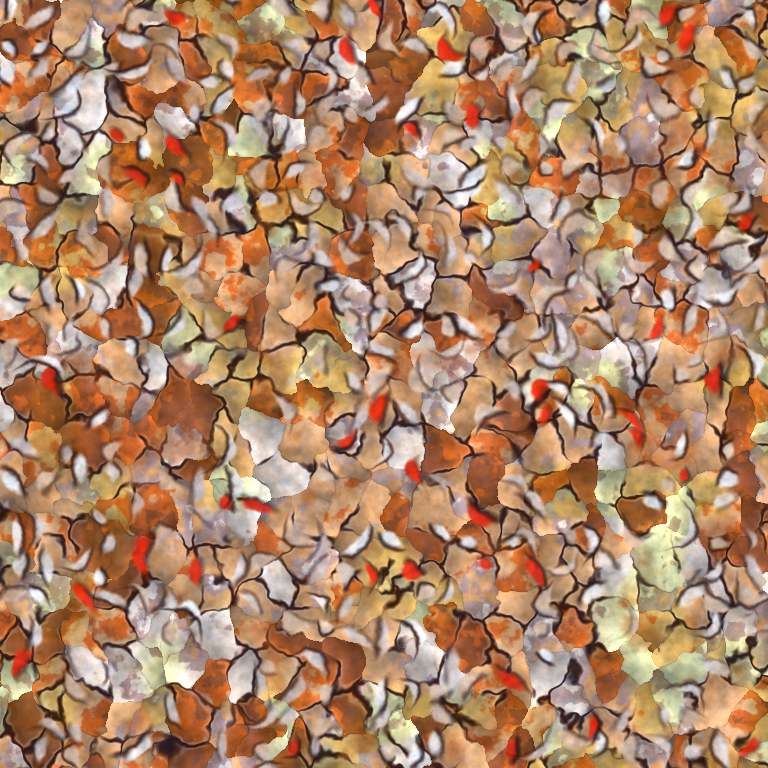
A Shadertoy shader for this texture:

```glsl
// Crushed, tightly packed flakes: warped Voronoi patches in tan, rust and mauve,
// split by broken dark cracks, with bent pale chips and a few red ones on top.
// Value noise adds mottling and uneven tone inside every patch.

const vec3 TAN   = vec3(0.78, 0.60, 0.44);
const vec3 PALE  = vec3(0.83, 0.79, 0.77);
const vec3 RUST  = vec3(0.75, 0.38, 0.17);
const vec3 BROWN = vec3(0.55, 0.31, 0.19);
const vec3 MAUVE = vec3(0.65, 0.55, 0.55);
const vec3 DARK  = vec3(0.17, 0.09, 0.09);
const vec3 RED   = vec3(0.86, 0.17, 0.08);
const vec3 WHITE = vec3(0.93, 0.95, 0.98);

const float PATCHES = 21.0;      // patches across the canvas
const float CHIPS = 25.0;        // chip cells across the canvas
const float CHIP_CHANCE = 0.62;
const float RED_CHANCE = 0.09;   // share of chips that are red
const float WARP = 0.026;        // bending of patch outlines
const float CRACK_WIDTH = 0.10;  // in patch units
const float SOFTNESS = 0.07;     // chip edge blur, in chip units
const float MOTTLE = 0.42;
const float SHADING = 0.42;      // light to dark slope across a patch

vec2 hash2(vec2 p) {
    vec3 q = fract(p.xyx * vec3(0.1031, 0.1030, 0.0973));
    q += dot(q, q.yzx + 33.33);
    return fract((q.xx + q.yz) * q.zy);
}

float noise(vec2 p) {
    vec2 i = floor(p), f = fract(p);
    f = f * f * (3.0 - 2.0 * f);
    float low = mix(hash2(i).x, hash2(i + vec2(1, 0)).x, f.x);
    float high = mix(hash2(i + vec2(0, 1)).x, hash2(i + vec2(1, 1)).x, f.x);
    return mix(low, high, f.y);
}

float fbm(vec2 p) {
    float sum = 0.0, gain = 0.5;
    for (int i = 0; i < 4; i++) {
        sum += gain * noise(p);
        p = mat2(1.6, 1.2, -1.2, 1.6) * p + 7.3;
        gain *= 0.5;
    }
    return sum / 0.9375;
}

vec2 warp(vec2 p, float scale) {
    return vec2(fbm(p * scale + 3.0), fbm(p * scale + 47.0)) - 0.5;
}

vec3 patchColor(float pick) {
    vec3 c = mix(BROWN, RUST, smoothstep(0.11, 0.17, pick));
    c = mix(c, TAN, smoothstep(0.25, 0.33, pick));
    c = mix(c, MAUVE, smoothstep(0.66, 0.72, pick));
    return mix(c, PALE, smoothstep(0.79, 0.85, pick));
}

// Packed patches with sloped shading, dark cracks and light rims
vec3 patches(vec2 uv) {
    vec2 p = (uv + WARP * warp(uv, 22.0) * 2.0) * PATCHES * vec2(1.1, 0.95);
    vec2 cell = floor(p), id = cell, offset = vec2(0);
    float nearest = 9.0, second = 9.0;
    for (int y = -1; y <= 1; y++)
    for (int x = -1; x <= 1; x++) {
        vec2 c = cell + vec2(x, y);
        vec2 d = p - c - 0.08 - 0.84 * hash2(c);
        float dist = length(d);
        if (dist < nearest) {
            second = nearest;
            nearest = dist;
            id = c;
            offset = d;
        } else second = min(second, dist);
    }
    vec2 rnd = hash2(id + 91.0);
    float tone = rnd.x + 0.55 * (fbm(uv * 48.0 + rnd * 30.0) - 0.5);
    vec3 col = patchColor(tone);
    float angle = 6.2832 * rnd.y;
    col *= 1.0 + SHADING * dot(offset, vec2(cos(angle), sin(angle)));

    float edge = second - nearest;
    float broken = smoothstep(0.42, 0.68, noise(uv * 31.0 + 12.0));
    float rim = smoothstep(0.08, 0.16, edge) * (1.0 - smoothstep(0.16, 0.34, edge));
    col = mix(col, PALE, 0.30 * rim * broken);
    float crack = 1.0 - smoothstep(0.02, CRACK_WIDTH * (0.7 + broken), edge);
    return mix(col, DARK, crack * (0.12 + 0.82 * broken));
}

// Bent oval chips, each with a dark crevice along one side
vec3 addChips(vec3 col, vec2 uv) {
    vec2 p = (uv + 0.018 * warp(uv, 30.0)) * CHIPS;
    vec2 cell = floor(p);
    for (int y = -1; y <= 1; y++)
    for (int x = -1; x <= 1; x++) {
        vec2 c = cell + vec2(x, y);
        vec2 kind = hash2(c + 17.0), form = hash2(c + 53.0), tint = hash2(c + 131.0);
        float cluster = noise(c * 0.35 + 5.0) - 0.5;
        if (kind.x > CHIP_CHANCE + 0.7 * cluster) continue;
        vec2 d = p - c - 0.2 - 0.6 * hash2(c + 29.0);
        float angle = 1.57 + 2.4 * (kind.y - 0.5);
        vec2 q = vec2(dot(d, vec2(cos(angle), sin(angle))),
                      dot(d, vec2(-sin(angle), cos(angle))));
        q.y += (form.y - 0.5) * 2.4 * q.x * q.x;
        vec2 radius = vec2(mix(0.22, 0.52, form.x), mix(0.13, 0.25, form.y));
        float dist = (length(q / radius) - 1.0) * radius.y;
        float side = smoothstep(-0.05, 0.15, q.y * sign(tint.y - 0.5));
        float crevice = side * (1.0 - smoothstep(0.03, 0.17, dist));
        col = mix(col, DARK, crevice * mix(0.25, 0.95, tint.x));

        vec3 chip = mix(mix(PALE, MAUVE, 0.5 * tint.y), WHITE, tint.x * tint.x);
        chip = mix(chip, TAN, 0.45 * step(0.7, form.y));
        if (tint.y < RED_CHANCE) chip = RED;
        chip *= 1.03 - 0.25 * smoothstep(-0.12, 0.03, dist) * side;
        float mask = 1.0 - smoothstep(-SOFTNESS, SOFTNESS, dist);
        col = mix(col, chip, 0.93 * mask);
    }
    return col;
}

void mainImage(out vec4 fragColor, in vec2 fragCoord) {
    vec2 uv = fragCoord / iResolution.y;
    vec3 col = patches(uv);

    // Rusty stains and olive tints drift over the patches
    col = mix(col, RUST * 0.9, 0.45 * smoothstep(0.62, 0.78, fbm(uv * 17.0 + 80.0)));
    col *= mix(vec3(1), vec3(0.98, 1.04, 0.82), smoothstep(0.5, 0.75, noise(uv * 14.0)));
    col = addChips(col, uv);

    // Fine mottling with a slight colour shift
    float grain = fbm(uv * 85.0 + 20.0) - 0.5;
    float shift = noise(uv * 70.0 + 60.0) - 0.5;
    col *= 1.0 + MOTTLE * grain;
    col += 0.09 * shift * vec3(0.5, -0.2, -1.0);
    fragColor = vec4(clamp(col, 0.0, 1.0), 1.0);
}
```
